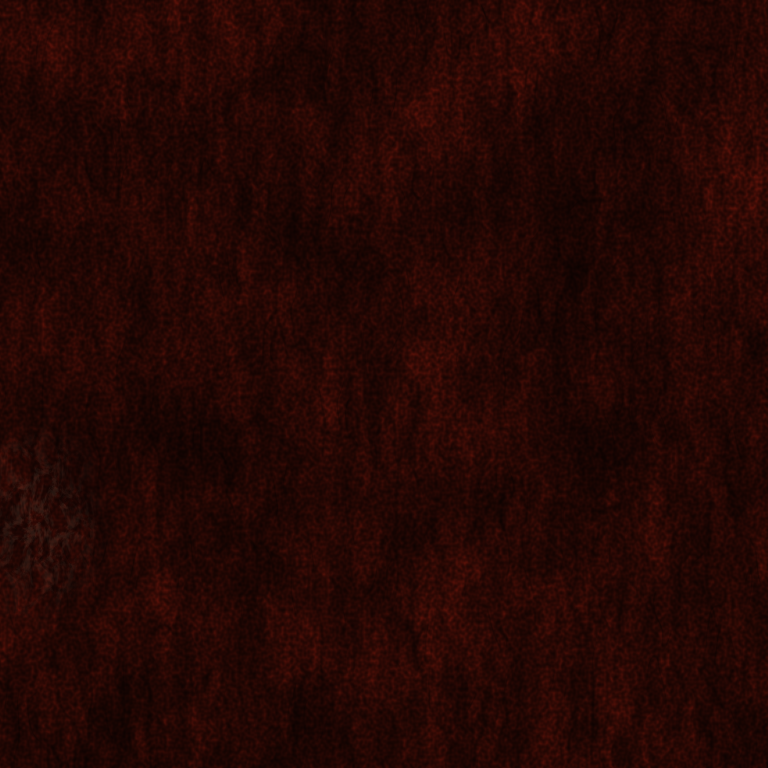
Give the GLSL for this texture, as a three.js fragment shader.

```glsl
// Dark mahogany-red weathered bark: soft clouds of light and shade, upright
// fibres, flaking plates with dark creases, a fine grain and a pale scuff.
// Everything is layered gradient noise, stretched along the vertical.

varying vec2 vUv;

// Random unit gradient for a lattice cell
vec2 gradientAt(vec2 cell) {
  vec3 p = fract(cell.xyx * vec3(0.1031, 0.1030, 0.0973));
  p += dot(p, p.yzx + 33.33);
  float angle = 6.2832 * fract((p.x + p.y) * p.z);
  return vec2(cos(angle), sin(angle));
}

// Gradient noise, scaled to a spread of about one
float noise(vec2 p) {
  vec2 cell = floor(p);
  vec2 f = p - cell;
  vec2 w = f * f * f * (f * (f * 6.0 - 15.0) + 10.0);
  float a = dot(gradientAt(cell), f);
  float b = dot(gradientAt(cell + vec2(1.0, 0.0)), f - vec2(1.0, 0.0));
  float c = dot(gradientAt(cell + vec2(0.0, 1.0)), f - vec2(0.0, 1.0));
  float d = dot(gradientAt(cell + 1.0), f - 1.0);
  return 4.0 * mix(mix(a, b, w.x), mix(c, d, w.x), w.y);
}

// Layered noise, each layer turned a little to hide the lattice
float fbm(vec2 p) {
  float sum = 0.0;
  float gain = 0.7;
  for (int i = 0; i < 4; i++) {
    sum += gain * noise(p);
    p = mat2(1.95, 0.3, -0.3, 1.95) * p + vec2(17.3, 9.1);
    gain *= 0.62;
  }
  return sum;
}

// Thin dark lines along the zero contours of a noise, broken by a mask
float creases(vec2 p, float width) {
  float line = 1.0 - smoothstep(0.0, width, abs(noise(p)));
  return line * smoothstep(-0.2, 1.2, noise(p * 0.6 + 41.0));
}

void main() {
  // Bend the fibres a little so that no edge runs straight
  vec2 bend = vec2(noise(vUv * vec2(24.0, 18.0) + 3.0),
                   noise(vUv * vec2(34.0, 26.0) + 60.0));
  vec2 uv = vUv + bend * vec2(0.003, 0.006);

  // Broad patches and upright fibres
  float clouds = fbm(uv * vec2(4.5, 3.6) + 12.0);
  float streaks = fbm(uv * vec2(36.0, 9.0) + 25.0);
  float fibres = noise(uv * vec2(85.0, 24.0) + 80.0);

  // Flaking plates with firm edges
  float flake = fbm(uv * vec2(17.0, 8.0) + 90.0);
  float plates = smoothstep(-0.15, 0.3, flake) - 0.5;

  // Creases, large and small
  float cracks = creases(uv * vec2(26.0, 9.0) + 7.0, 0.35)
               + 0.8 * creases(uv * vec2(50.0, 17.0) + 33.0, 0.4);

  // Fine grain
  float grain = noise(vUv * vec2(215.0, 195.0) + 0.37)
              + 0.6 * noise(mat2(0.8, 0.6, -0.6, 0.8) * vUv * 120.0 + 50.0);

  // Sum the layers; the exponential keeps shadows deep and lights bright
  float tone = 0.19 * clouds + 0.14 * streaks + 0.09 * fibres
             + 0.17 * plates - 0.34 * cracks + 0.19 * grain;
  float red = 0.142 * exp(0.85 * clamp(tone, -1.6, 1.0));
  vec3 color = red * vec3(1.0, 0.19, 0.09);

  // Pale, worn scuff near the left edge
  float reach = length((uv - vec2(0.05, 0.32)) / vec2(0.085, 0.13));
  float scuff = smoothstep(1.2, 0.2, reach)
              * smoothstep(-0.8, 1.5, fbm(uv * vec2(75.0, 45.0) + 5.0));
  color += scuff * vec3(0.08, 0.075, 0.06);

  gl_FragColor = vec4(color, 1.0);
}
```
